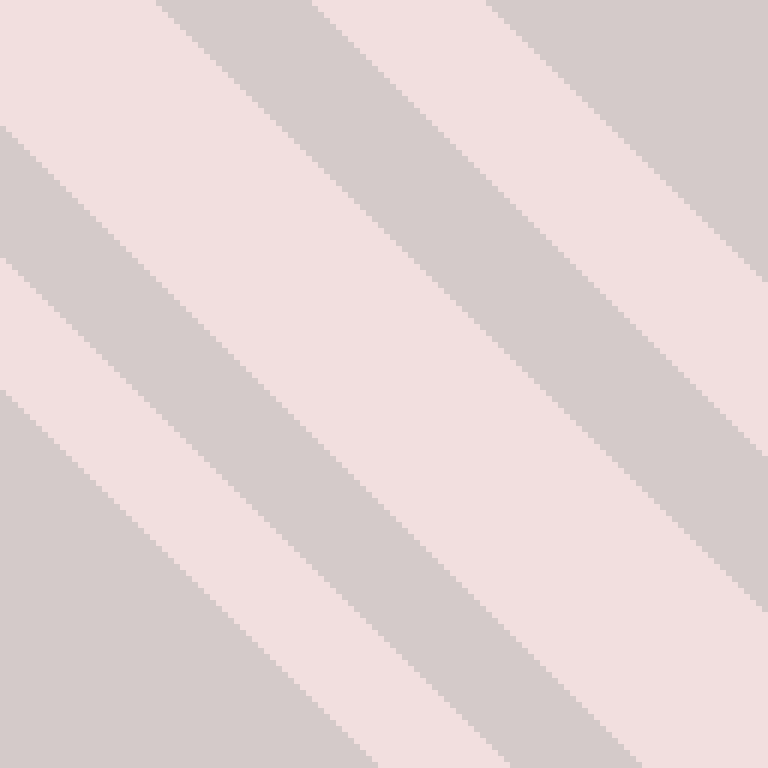
Reproduce this pattern procedurally as a Shadertoy shader.

```glsl
#define GRID 128.0
#define SAMPLES 4
#define PINK vec3(0.949, 0.875, 0.875)
#define GREY vec3(0.831, 0.793, 0.789)
// Diagonal bands in cells from the main diagonal: centre, half width
#define LOWER_BAND vec2(-53.5, 11.0)
#define MIDDLE_BAND vec2(2.5, 23.0)
#define UPPER_BAND vec2(66.0, 14.5)

// 1 inside the band, 0 outside
float bandMask(float diagonal, vec2 band) {
    return step(abs(diagonal - band.x), band.y);
}

// Bands snapped to square cells, giving stepped edges
float stripeMask(vec2 uv) {
    vec2 cell = floor(uv * GRID);
    float diagonal = cell.x + cell.y - (GRID - 1.0);
    return bandMask(diagonal, LOWER_BAND)
         + bandMask(diagonal, MIDDLE_BAND)
         + bandMask(diagonal, UPPER_BAND);
}

void mainImage(out vec4 fragColor, in vec2 fragCoord) {
    // Average a grid of samples so cell borders stay smooth at any size
    float coverage = 0.0;
    for (int y = 0; y < SAMPLES; y++) {
        for (int x = 0; x < SAMPLES; x++) {
            vec2 offset = (vec2(x, y) + 0.5) / float(SAMPLES) - 0.5;
            coverage += stripeMask((fragCoord + offset) / iResolution.xy);
        }
    }
    coverage /= float(SAMPLES * SAMPLES);

    fragColor = vec4(mix(GREY, PINK, coverage), 1.0);
}
```
